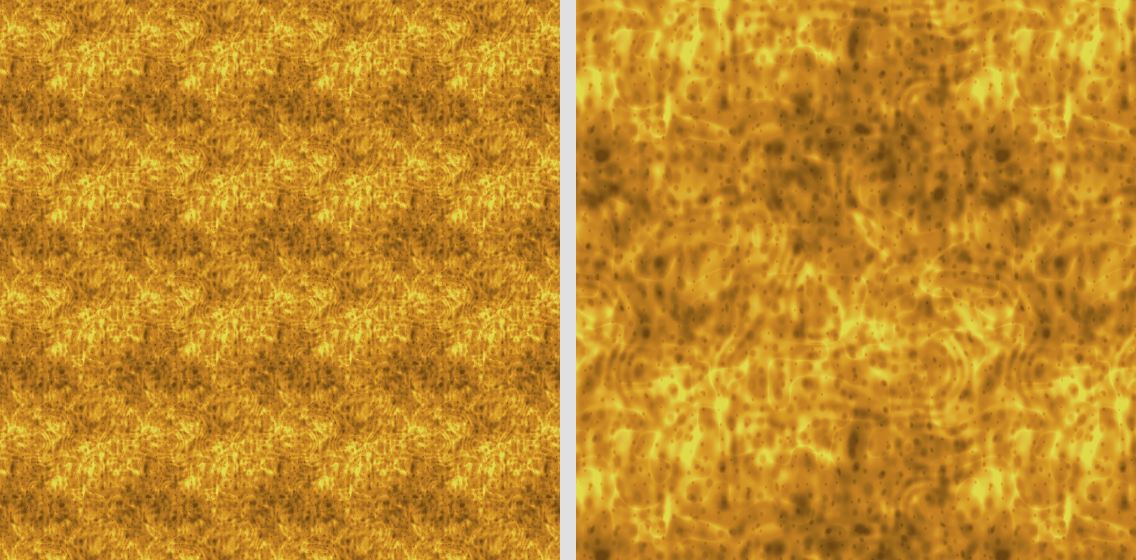
Left, the full canvas; right, a detail of the centre.
Write a Shadertoy shader that draws this pattern.

```glsl
const float REPEATS = 4.197;

// Light and dark regions of one tile: centre, radius, strength
const vec4 REGIONS[11] = vec4[11](
    vec4(0.40, 0.20, 0.10,  1.7), vec4(0.14, 0.20, 0.09,  0.9),
    vec4(0.75, 0.41, 0.15,  1.4), vec4(0.47, 0.62, 0.09,  1.1),
    vec4(0.62, 0.70, 0.08,  0.9), vec4(0.98, 0.53, 0.10,  1.0),
    vec4(0.22, 0.03, 0.10,  0.7), vec4(0.10, 0.72, 0.16, -1.1),
    vec4(0.42, 0.84, 0.15, -1.0), vec4(0.93, 0.86, 0.13, -1.0),
    vec4(0.66, 0.20, 0.13, -0.9));

float hash(vec2 p) {
    vec3 q = fract(p.xyx * 0.1031);
    q += dot(q, q.yzx + 33.33);
    return fract((q.x + q.y) * q.z);
}

// Value noise in -1..1 that wraps after the given number of cells
float tileNoise(vec2 p, vec2 cells, float seed) {
    vec2 g = p * cells, i = floor(g), f = g - i;
    vec2 w = f * f * (3.0 - 2.0 * f);
    vec2 a = mod(i, cells) + seed, b = mod(i + 1.0, cells) + seed;
    float low = mix(hash(a), hash(vec2(b.x, a.y)), w.x);
    float high = mix(hash(vec2(a.x, b.y)), hash(b), w.x);
    return 2.0 * mix(low, high, w.y) - 1.0;
}

float tileFbm(vec2 p, vec2 cells, float seed) {
    float sum = 0.0, amplitude = 0.5;
    for (int i = 0; i < 4; i++) {
        sum += amplitude * tileNoise(p, cells, seed + float(i) * 57.0);
        cells *= 2.0;
        amplitude *= 1.05;
    }
    return sum;
}

float regionTone(vec2 p) {
    float tone = 0.0;
    for (int i = 0; i < REGIONS.length(); i++) {
        vec4 region = REGIONS[i];
        vec2 d = fract(p - region.xy + 0.5) - 0.5;
        d *= vec2(0.85, 1.15) / region.z;
        tone += region.w * exp(-dot(d, d));
    }
    return tone;
}

// Thin bright veins along the zero line of the noise
float veins(vec2 p, vec2 cells, float sharpness, float seed) {
    return exp(-sharpness * abs(tileNoise(p, cells, seed)));
}

// Round dark pits of varied size, one per cell
float pits(vec2 p, float cells, float seed) {
    vec2 g = p * cells, base = floor(g);
    float depth = 0.0;
    for (int y = -1; y <= 1; y++)
    for (int x = -1; x <= 1; x++) {
        vec2 cell = base + vec2(x, y);
        vec2 id = mod(cell, cells) + seed;
        vec2 centre = cell + 0.2 + 0.6 * vec2(hash(id + 11.0), hash(id + 29.0));
        float size = hash(id);
        float radius = mix(0.12, 0.6, size * size);
        float d = length((g - centre) * vec2(1.1, 0.85));
        depth = max(depth, 1.0 - smoothstep(radius * 0.25, radius, d));
    }
    return depth;
}

vec3 goldRamp(float tone) {
    vec3 c = mix(vec3(0.43, 0.27, 0.06), vec3(0.53, 0.35, 0.09), clamp(tone + 2.9, 0.0, 1.0));
    c = mix(c, vec3(0.65, 0.43, 0.11), clamp((tone + 1.9) / 0.9, 0.0, 1.0));
    c = mix(c, vec3(0.77, 0.50, 0.13), clamp((tone + 1.0) / 0.8, 0.0, 1.0));
    c = mix(c, vec3(0.85, 0.62, 0.15), clamp((tone + 0.05) / 0.8, 0.0, 1.0));
    c = mix(c, vec3(0.87, 0.72, 0.22), clamp((tone - 0.75) / 0.6, 0.0, 1.0));
    return mix(c, vec3(0.88, 0.85, 0.29), clamp((tone - 1.35) / 0.7, 0.0, 1.0));
}

float goldTone(vec2 p) {
    vec2 warp = vec2(tileNoise(p, vec2(9.0), 301.0), tileNoise(p, vec2(9.0), 409.0));
    vec2 q = p + 0.025 * warp;
    float region = regionTone(p + 0.025 * warp);
    float tone = 0.8 * region + tileFbm(q, vec2(5.0, 6.0), 17.0);

    // Curled contours and veins, stronger where the metal is light
    float light = smoothstep(-0.8, 1.0, region);
    tone += 0.35 * sin(20.0 * tileNoise(q, vec2(7.0, 6.0), 83.0));
    tone += mix(0.3, 1.1, light) * veins(q, vec2(9.0, 10.0), 8.0, 131.0);
    tone += mix(0.5, 1.1, light) * veins(q, vec2(21.0, 18.0), 5.0, 173.0);

    // Dark pits and upright fine grain
    tone -= 1.2 * pits(q, 15.0, 211.0);
    tone -= 0.9 * pits(p, 27.0, 239.0);
    tone += 0.75 * tileNoise(p, vec2(53.0, 29.0), 263.0);
    return 0.95 * (tone - 0.13);
}

void mainImage(out vec4 fragColor, in vec2 fragCoord) {
    vec2 uv = fragCoord / iResolution.xy;
    vec2 tile = fract(vec2(uv.x, 1.0 - uv.y) * REPEATS);
    fragColor = vec4(goldRamp(goldTone(tile)), 1.0);
}
```
